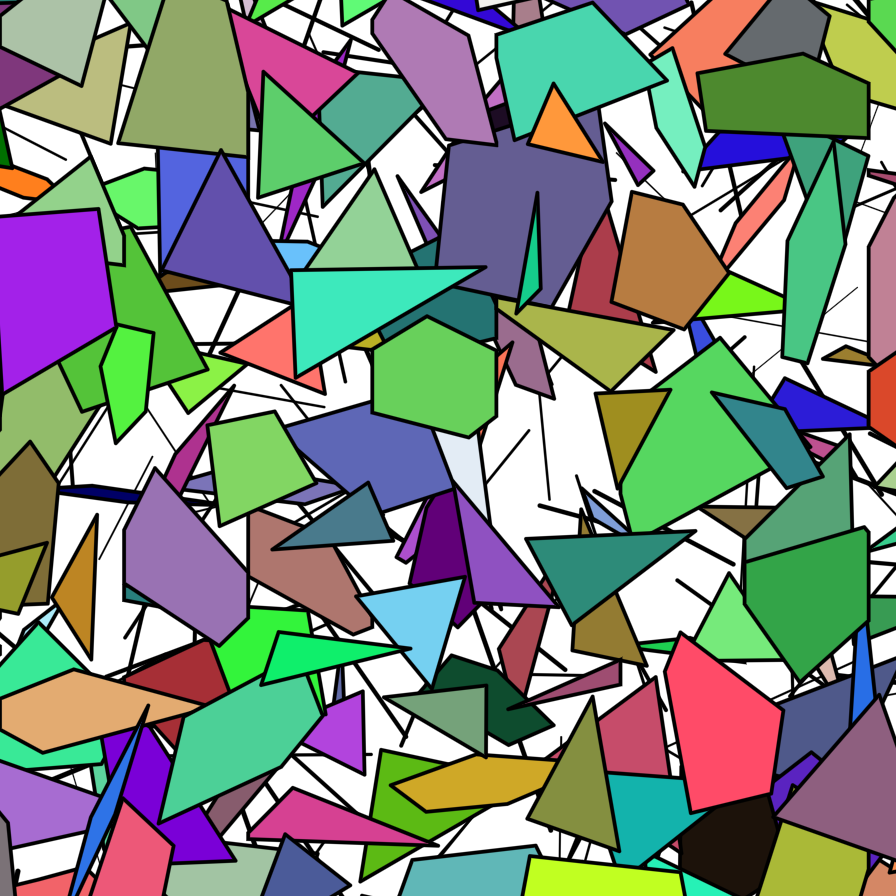
This background is drawn by a WebGL 2 fragment shader. Its source:

```glsl
#version 300 es
precision highp float;
precision highp int;
// Draws a heap of coloured, black-edged polygons over white crossed by ink strokes.
// Strokes, then shards and blocks are painted back to front; each polygon is an
// exact distance field with hashed corners, cropped at regular vertical lines.

uniform vec2 u_resolution;
out vec4 fragColor;

const float TAU = 6.28319;
const int STROKES = 170;
const int SHARDS = 45;      // thin polygons lying at the bottom
const int POLYGONS = 190;
const float COLUMN = 0.1385; // spacing of the vertical crop lines
const float REACH = 0.055;   // least half width kept by the crop
const float EDGE = 0.0021;   // half width of the outline

// Three values in 0..1 from an integer key and a salt.
vec3 hash3(int key, int salt) {
    uvec3 v = uvec3(key, salt, key + 31 * salt) * 1664525u + 1013904223u;
    v.x += v.y * v.z; v.y += v.z * v.x; v.z += v.x * v.y;
    v ^= v >> 16u;
    v.x += v.y * v.z; v.y += v.z * v.x; v.z += v.x * v.y;
    return vec3(v & 0xffffu) / 65535.0;
}

// Evenly spread position, slightly beyond the canvas on every side.
vec2 scatter(int i, vec2 jitter, vec2 extent) {
    vec2 spread = fract(0.5 + float(i) * vec2(0.75488, 0.56984));
    return mix(vec2(-0.12), extent + 0.12, spread) + 0.07 * (jitter - 0.5);
}

vec2 rotate(vec2 p, float angle) {
    float c = cos(angle), s = sin(angle);
    return vec2(c * p.x + s * p.y, c * p.y - s * p.x);
}

float coverage(float d, float pixel) {
    return 1.0 - smoothstep(-pixel, pixel, d);
}

float segmentDistance(vec2 p, float halfLength) {
    return length(vec2(max(abs(p.x) - halfLength, 0.0), p.y));
}

// Corner k of n, at a jittered angle and radius.
vec2 corner(int id, int k, int n, vec2 size) {
    vec3 h = hash3(id, 20 + k % n);
    float angle = TAU * (float(k % n) + 0.75 * (h.x - 0.5)) / float(n);
    return size * mix(0.6, 1.0, h.y) * vec2(cos(angle), sin(angle));
}

// Signed distance to the polygon, negative inside.
float polygonDistance(vec2 p, int id, int n, vec2 size) {
    float nearest = 1e3, side = 1.0;
    vec2 a = corner(id, 0, n, size);
    for (int k = 1; k <= n; k++) {
        vec2 b = corner(id, k, n, size);
        vec2 e = b - a, w = p - a;
        vec2 gap = w - e * clamp(dot(w, e) / dot(e, e), 0.0, 1.0);
        nearest = min(nearest, dot(gap, gap));
        bvec3 crossing = bvec3(p.y >= a.y, p.y < b.y, e.x * w.y > e.y * w.x);
        if (all(crossing) || all(not(crossing))) side = -side;
        a = b;
    }
    return side * sqrt(nearest);
}

// Signed distance to the column slab around a centre.
float cropDistance(float x, float centre) {
    float left = floor((centre - REACH) / COLUMN) * COLUMN;
    float right = ceil((centre + REACH) / COLUMN) * COLUMN;
    return max(left - x, x - right);
}

// Weighted base colour, varied widely.
vec3 paint(float pick, vec3 variation) {
    vec3 base = vec3(0.17, 0.18, 0.18);               // charcoal
    if (pick < 0.93) base = vec3(0.68, 0.71, 0.72);   // pale grey
    if (pick < 0.77) base = vec3(0.57, 0.77, 0.20);   // lime
    if (pick < 0.64) base = vec3(0.27, 0.69, 0.48);   // green
    if (pick < 0.48) base = vec3(0.42, 0.23, 0.67);   // violet
    if (pick < 0.25) base = vec3(0.78, 0.45, 0.33);   // terracotta
    return clamp(base + 0.56 * (variation - 0.5), 0.0, 1.0);
}

void main() {
    float scale = min(u_resolution.x, u_resolution.y);
    vec2 p = gl_FragCoord.xy / scale;
    vec2 extent = u_resolution / scale;
    float pixel = 0.8 / scale;
    vec3 color = vec3(1.0);

    // Ink strokes on the white ground
    for (int i = 0; i < STROKES; i++) {
        vec3 h = hash3(i, 1), place = hash3(i, 2);
        vec2 q = rotate(p - scatter(i, place.xy, extent), TAU * h.x);
        float d = segmentDistance(q, mix(0.04, 0.15, h.y));
        color *= 1.0 - coverage(d - mix(0.0006, 0.003, h.z), pixel);
    }

    // Polygons, back to front
    for (int i = 0; i < POLYGONS; i++) {
        vec3 place = hash3(i, 3), form = hash3(i, 4);
        vec2 centre = scatter(i, place.xy, extent);
        float radius = mix(0.09, 0.17, form.x);
        if (distance(p, centre) > radius + 0.01) continue;
        vec3 kind = hash3(i, 5);
        bool thin = i < SHARDS || kind.x < 0.1;
        float aspect = thin ? mix(0.08, 0.28, form.y) : mix(0.35, 1.0, form.y);
        int sides = 3 + int(kind.y * 2.7);
        vec2 q = rotate(p - centre, TAU * place.z);
        float d = polygonDistance(q, i, sides, radius * vec2(1.0, aspect));
        d = max(d, cropDistance(p.x, centre.x));
        vec3 fill = paint(kind.z, hash3(i, 6)) * coverage(d + EDGE, pixel);
        color = mix(color, fill, coverage(d - EDGE, pixel));
    }
    fragColor = vec4(color, 1.0);
}
```
